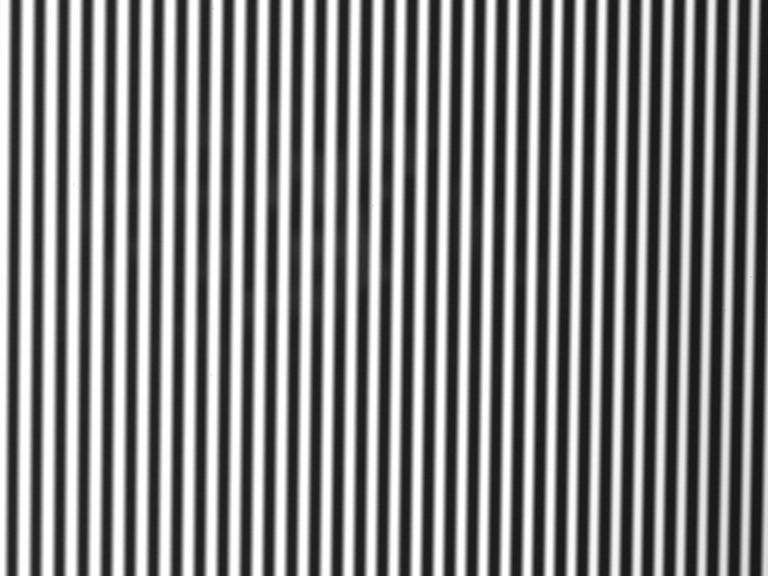
Write a WebGL 1 fragment shader that draws this pattern.

```glsl
precision highp float;
uniform vec2 u_resolution;

float hash(vec2 p) {
  p = fract(p * vec2(0.1031, 0.1137));
  p += dot(p, p.yx + 33.33);
  return fract((p.x + p.y) * p.x * 7.13);
}

float valueNoise(vec2 p) {
  vec2 cell = floor(p);
  vec2 f = fract(p);
  f = f * f * (3.0 - 2.0 * f);
  return mix(mix(hash(cell), hash(cell + vec2(1.0, 0.0)), f.x),
             mix(hash(cell + vec2(0.0, 1.0)), hash(cell + 1.0), f.x), f.y);
}

// Stripe count from the left; spacing tightens and tilt grows to the right
float stripePhase(vec2 uv) {
  float x = uv.x - 0.0208 + (0.005 + 0.009 * uv.x) * (1.0 - uv.y);
  return 32.0 * x + 1.83 * x * x;
}

// Sparse dust specks, one possible speck per cell
float dust(vec2 p) {
  vec2 cell = floor(p * 24.0);
  vec2 center = 0.2 + 0.6 * vec2(hash(cell + 3.0), hash(cell + 71.0));
  float spot = 1.0 - smoothstep(0.01, 0.05, length(fract(p * 24.0) - center));
  return spot * step(0.97, hash(cell + 19.0));
}

void main() {
  vec2 uv = gl_FragCoord.xy / u_resolution;
  vec2 p = gl_FragCoord.xy / u_resolution.x;

  // Distance from the dark centre line: 0 in the dark, 0.5 in the light
  float d = abs(fract(stripePhase(uv) + 0.5) - 0.5);

  // Soft edges; dark bands widen toward the right
  float shift = 0.07 * (uv.x - 0.5);
  float light = smoothstep(0.1 + shift, 0.43 + shift, d);

  // Uneven lighting, dimmest in the lower right corner
  float dark = mix(0.14, 0.10, uv.x);
  float falloff = smoothstep(0.65, 1.05, uv.x) * (1.0 - 0.5 * uv.y);
  float shade = mix(dark, 1.0 - 0.14 * falloff, light);

  // Faint smudge across the upper middle, visible in the dark bands
  vec2 q = (p - vec2(0.40, 0.46)) * vec2(3.5, 7.0);
  float smudge = exp(-dot(q, q)) * smoothstep(0.45, 0.9, valueNoise(p * 28.0));
  shade += 0.07 * smudge * (1.0 - light);

  // Grain and dust
  shade += 0.014 * (valueNoise(p * 400.0) - 0.5);
  shade -= 0.10 * dust(p) * light;

  gl_FragColor = vec4(vec3(clamp(shade, 0.0, 1.0)), 1.0);
}
```
